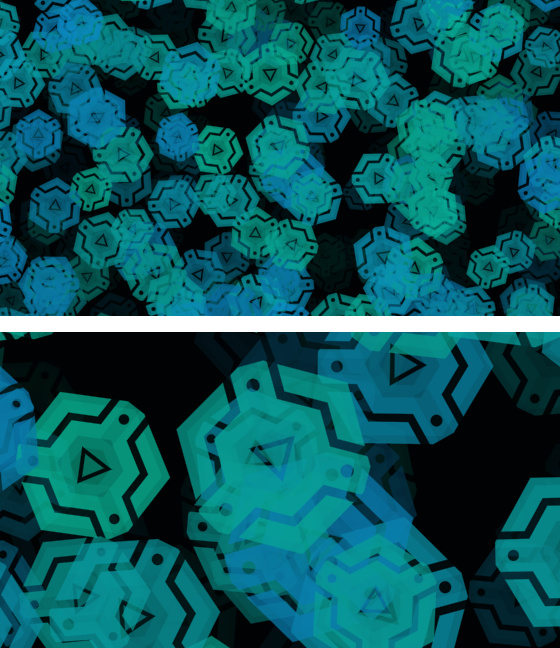
Top, the full canvas; bottom, a detail of the centre.
Write a Shadertoy shader that draws this pattern.

```glsl
// Drifts of translucent three-armed hexagonal badges, dim far away and bright near.
// Each layer is a jittered grid of badges; layers are blended from back to front.
// A badge is a folded distance field: arms and core, a zigzag gap, outer chevrons.

const int LAYERS = 10;
const float CELL = 0.27;
const float TAU = 6.2831853;
const vec3 BACKDROP = vec3(0.0, 0.008, 0.012);
const vec3 SEA_GREEN = vec3(0.03, 0.72, 0.58);
const vec3 DEEP_BLUE = vec3(0.04, 0.50, 0.74);

vec3 hash3(vec3 p) {
    p = fract(p * vec3(0.1031, 0.1030, 0.0973));
    p += dot(p, p.yxz + 33.33);
    return fract((p.xxy + p.yxx) * p.zyx);
}

vec2 rotate(vec2 p, float angle) {
    float c = cos(angle), s = sin(angle);
    return vec2(c * p.x - s * p.y, s * p.x + c * p.y);
}

// Smooth coverage of the region where d is negative
float fill(float d, float blur) {
    return clamp(0.5 - d / blur, 0.0, 1.0);
}

// Apothem of the concentric hexagon through p, corners on the x axis
float hexRadius(vec2 p) {
    p = abs(p);
    return max(p.y, 0.866 * p.x + 0.5 * p.y);
}

// Fold the plane so that all three arms lie along +x
vec2 foldArms(vec2 p) {
    float sector = TAU / 3.0;
    float turn = floor(atan(p.y, p.x) / sector + 0.5);
    return rotate(p, -turn * sector);
}

// Opacity of a badge of unit radius
float badge(vec2 p, float blur) {
    float hex = hexRadius(p);
    vec2 q = foldArms(p);
    float across = abs(q.y - 0.03);

    // Silhouette with blunted arm tips
    float plate = fill(max(hex - 0.87, q.x - 0.93), blur);

    // Zigzag gap around the arms and core
    float body = min(hex - 0.54, across - 0.19);
    float gap = fill(abs(body - 0.045) - 0.045, blur);

    // Rivet on each arm and outlined triangle in the centre
    float rivet = fill(length(vec2(q.x - 0.72, across)) - 0.065, blur);
    float triangle = fill(abs(q.x - 0.11) - 0.025, blur);
    float holes = max(gap, max(rivet, triangle));

    // Faint engraved steps
    float tone = 0.80;
    tone -= 0.11 * fill(hex - 0.36, blur);
    tone -= 0.09 * fill(hex - 0.22, blur);
    tone -= 0.07 * fill(max(across - 0.09, 0.36 - q.x), blur);
    tone -= 0.08 * fill(0.78 - hex, blur);
    return plate * tone * (1.0 - 0.92 * holes);
}

// Blend one layer of scattered badges over the colour behind it
vec3 blendLayer(vec3 behind, vec2 uv, float index, float pixel) {
    float depth = index / float(LAYERS - 1);
    float light = mix(0.12, 1.0, smoothstep(0.25, 0.8, depth));
    vec2 grid = uv / CELL + hash3(vec3(index, 7.0, 3.0)).xy * 9.0 + 20.0;
    vec2 home = floor(grid);
    for (int j = -1; j <= 1; j++)
    for (int i = -1; i <= 1; i++) {
        vec2 cell = home + vec2(i, j);
        vec3 place = hash3(vec3(cell, index * 5.0 + 1.0));
        vec3 look = hash3(vec3(cell, index * 5.0 + 3.0));
        float radius = mix(0.068, 0.09, depth) * mix(0.8, 1.2, look.x);
        vec2 p = (grid - cell - place.xy) * CELL / radius;
        if (dot(p, p) > 1.2) continue;
        float alpha = badge(rotate(p, place.z * TAU), 1.3 * pixel / radius);
        vec3 tint = mix(SEA_GREEN, DEEP_BLUE, look.y);
        behind = mix(behind, tint * light * mix(0.85, 1.05, look.z), alpha);
    }
    return behind;
}

void mainImage(out vec4 fragColor, in vec2 fragCoord) {
    float pixel = 1.0 / iResolution.y;
    vec2 uv = fragCoord * pixel;
    vec3 color = BACKDROP;
    for (int i = 0; i < LAYERS; i++) {
        color = blendLayer(color, uv, float(i), pixel);
    }
    fragColor = vec4(color, 1.0);
}
```
